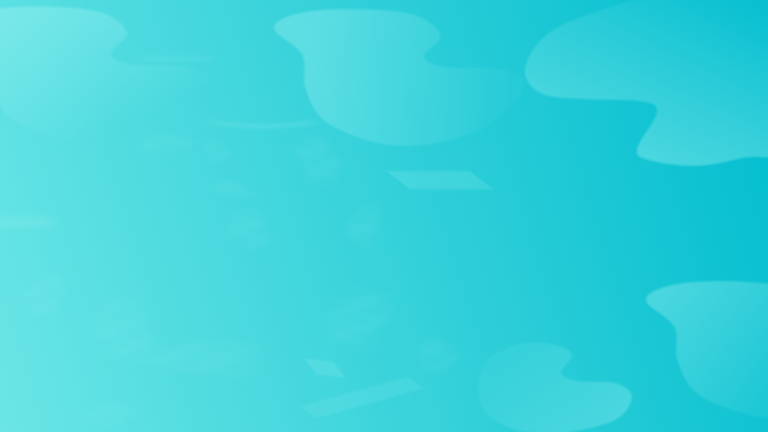
Give the GLSL for this background, as a Shadertoy shader.

```glsl
// Aqua gradient with translucent rounded blobs, faint slanted panes and soft smudges.

const int POINTS = 14;
const int STEPS = 6;
const int SMUDGES = 12;

const vec3 PALE_AQUA = vec3(0.42, 0.90, 0.90);
const vec3 DEEP_CYAN = vec3(0.00, 0.74, 0.81);
const vec3 GLAZE = vec3(0.62, 0.95, 0.95);

// Outline knots, in units of the canvas height
const vec2[POINTS] WIDE_BLOB = vec2[POINTS](
    vec2(0.634, 0.935), vec2(0.694, 0.970), vec2(0.822, 0.979), vec2(0.961, 0.965),
    vec2(1.019, 0.917), vec2(0.981, 0.870), vec2(1.030, 0.845), vec2(1.157, 0.840),
    vec2(1.215, 0.801), vec2(1.111, 0.699), vec2(0.926, 0.662), vec2(0.764, 0.711),
    vec2(0.708, 0.792), vec2(0.700, 0.873));
const vec2[POINTS] CORNER_BLOB = vec2[POINTS](
    vec2(1.215, 0.838), vec2(1.262, 0.917), vec2(1.377, 0.972), vec2(1.597, 1.030),
    vec2(1.850, 1.050), vec2(1.870, 0.680), vec2(1.720, 0.635), vec2(1.609, 0.616),
    vec2(1.500, 0.630), vec2(1.475, 0.657), vec2(1.521, 0.741), vec2(1.481, 0.766),
    vec2(1.343, 0.771), vec2(1.250, 0.785));
const vec2[POINTS] SMALL_BLOB = vec2[POINTS](
    vec2(1.106, 0.109), vec2(1.134, 0.171), vec2(1.215, 0.206), vec2(1.296, 0.199),
    vec2(1.324, 0.176), vec2(1.299, 0.137), vec2(1.338, 0.118), vec2(1.424, 0.113),
    vec2(1.463, 0.081), vec2(1.424, 0.028), vec2(1.308, -0.002), vec2(1.250, -0.002),
    vec2(1.181, 0.009), vec2(1.120, 0.051));

// Smudge centres (xy) and radii (zw)
const vec4[SMUDGES] SMUDGE = vec4[SMUDGES](
    vec4(0.537, 0.562, 0.052, 0.024), vec4(0.579, 0.472, 0.055, 0.055),
    vec4(0.847, 0.477, 0.045, 0.060), vec4(0.833, 0.264, 0.083, 0.080),
    vec4(0.382, 0.667, 0.070, 0.025), vec4(0.498, 0.648, 0.034, 0.028),
    vec4(0.736, 0.630, 0.060, 0.070), vec4(0.289, 0.236, 0.080, 0.085),
    vec4(0.500, 0.171, 0.150, 0.050), vec4(0.104, 0.317, 0.055, 0.055),
    vec4(0.255, 0.040, 0.070, 0.032), vec4(1.007, 0.178, 0.058, 0.045));

// Coverage from a signed distance, with a soft edge
float cover(float d, float soft) {
    float w = max(soft, 1.0 / iResolution.y);
    return 1.0 - smoothstep(-w, w, d);
}

// Linear ramp: 1 at the point "from", 0 at the point "to"
float ramp(vec2 p, vec2 from, vec2 to) {
    vec2 axis = to - from;
    return 1.0 - clamp(dot(p - from, axis) / dot(axis, axis), 0.0, 1.0);
}

vec2 spline(vec2 a, vec2 b, vec2 c, vec2 d, float t) {
    return b + 0.5 * t * (c - a + t * (2.0 * a - 5.0 * b + 4.0 * c - d
                                       + t * (3.0 * (b - c) + d - a)));
}

// Signed distance to a closed curve through the knots
float blobDistance(vec2 p, vec2[POINTS] knots) {
    float nearest = 1e3, side = 1.0;
    vec2 a = knots[0];
    for (int i = 0; i < POINTS; i++) {
        for (int j = 1; j <= STEPS; j++) {
            vec2 b = spline(knots[(i + POINTS - 1) % POINTS], knots[i],
                            knots[(i + 1) % POINTS], knots[(i + 2) % POINTS],
                            float(j) / float(STEPS));
            vec2 e = b - a, v = p - a;
            vec2 gap = v - e * clamp(dot(v, e) / max(dot(e, e), 1e-9), 0.0, 1.0);
            nearest = min(nearest, dot(gap, gap));
            if ((a.y > p.y) != (b.y > p.y) && v.x < e.x * v.y / e.y) side = -side;
            a = b;
        }
    }
    return side * sqrt(nearest);
}

float blob(vec2 p, vec2[POINTS] knots) {
    return cover(blobDistance(p, knots), 0.005);
}

// Sheared, tilted rectangle
float pane(vec2 p, vec2 center, vec2 halfSize, float shear, float tilt) {
    vec2 q = mat2(cos(tilt), -sin(tilt), sin(tilt), cos(tilt)) * (p - center);
    q.x += shear * q.y;
    vec2 d = abs(q) - halfSize;
    return cover(max(d.x, d.y), 0.005);
}

// Thin horizontal stroke with a slight sag
float streak(vec2 p, vec2 center, vec2 radius, float sag) {
    vec2 q = (p - center) / radius;
    return exp(-pow(q.y + sag * (1.0 - q.x * q.x), 2.0)) * (1.0 - smoothstep(0.6, 1.0, abs(q.x)));
}

// Soft ellipses grained with layered sines
float smudges(vec2 p) {
    float grain = 0.7 + 0.2 * sin(110.0 * p.y - 45.0 * p.x) + 0.1 * sin(190.0 * p.y + 60.0 * p.x);
    float sum = 0.0;
    for (int i = 0; i < SMUDGES; i++) {
        vec2 q = (p - SMUDGE[i].xy) / SMUDGE[i].zw;
        q.x += 0.2 * sin(3.0 * q.y + float(i));
        sum += 1.0 - smoothstep(0.5, 1.1, length(q));
    }
    return min(sum, 1.0) * grain;
}

void mainImage(out vec4 fragColor, in vec2 fragCoord) {
    vec2 p = fragCoord / iResolution.y;

    // Slanted background gradient
    float slope = (p.x + 0.32 * p.y) / 2.098;
    vec3 color = mix(PALE_AQUA, DEEP_CYAN, clamp(slope + 0.003 * sin(60.0 * slope), 0.0, 1.0));

    // Faint details
    float haze = 0.10 * smudges(p);
    haze += 0.18 * pane(p, vec2(1.018, 0.583), vec2(0.096, 0.021), 1.28, 0.0);
    haze += 0.13 * pane(p, vec2(0.838, 0.080), vec2(0.130, 0.018), 0.8, 0.27);
    haze += 0.18 * pane(p, vec2(0.752, 0.148), vec2(0.033, 0.017), 0.9, -0.1);
    haze += 0.20 * streak(p, vec2(0.020, 0.486), vec2(0.130, 0.015), 0.0);
    haze += 0.10 * streak(p, vec2(0.410, 0.864), vec2(0.100, 0.008), 0.0);
    haze += 0.14 * streak(p, vec2(0.610, 0.722), vec2(0.150, 0.007), 2.0);
    color = mix(color, GLAZE, haze);

    // Blobs, each fading along its own axis
    float glaze = blob(p + vec2(0.725, -0.006), WIDE_BLOB) * 0.42 * ramp(p, vec2(0.10, 0.98), vec2(0.22, 0.69));
    glaze += blob(p, WIDE_BLOB) * (0.04 + 0.32 * ramp(p, vec2(0.72, 0.93), vec2(1.18, 0.78)));
    glaze += blob(p - vec2(0.861, -0.630), WIDE_BLOB) * (0.10 + 0.28 * ramp(p, vec2(1.54, 0.34), vec2(1.75, 0.05)));
    glaze += blob(p, CORNER_BLOB) * (0.05 + 0.33 * ramp(p, vec2(1.58, 0.63), vec2(1.66, 1.0)));
    glaze += blob(p, SMALL_BLOB) * (0.08 + 0.24 * ramp(p, vec2(1.42, 0.03), vec2(1.16, 0.18)));
    fragColor = vec4(mix(color, GLAZE, glaze), 1.0);
}
```
